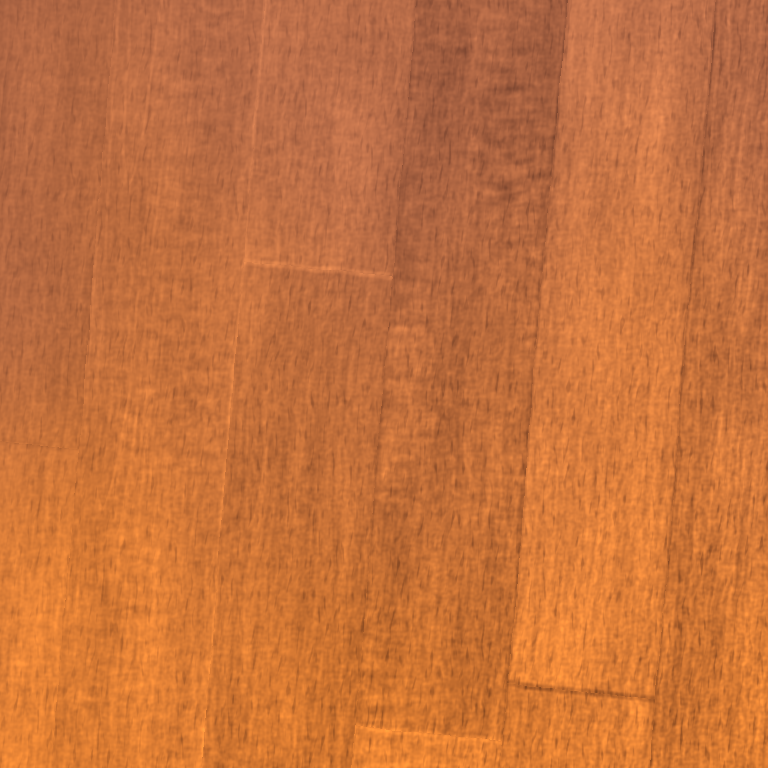
A WebGL 2 fragment shader for this texture:

```glsl
#version 300 es
precision highp float;
// Warm wooden floor: slightly leaning planks with faint joints, fine grain and saw ripples.

#define PLANK_WIDTH 0.195
#define FIRST_SEAM 0.262
#define LEAN 0.085
#define SEAM_WIDTH 0.0022
#define JOINT_WIDTH 0.004
#define GRAIN_STRENGTH 0.16
#define FIBRE_STRENGTH 0.17
#define PORE_STRENGTH 0.13
#define RIPPLE_STRENGTH 0.20
#define FIGURE_STRENGTH 0.09
#define AMBER vec3(0.86, 0.485, 0.195)
#define ROSE_BROWN vec3(0.70, 0.41, 0.275)

uniform vec2 u_resolution;
out vec4 fragColor;

// Per-plank values, from left to right
const float JOINT_Y[6] = float[](0.425, -1.0, 0.65, 0.045, 0.10, -1.0);
const float JOINT_SHADE[6] = float[](-0.03, 0.0, 0.13, 0.09, -0.22, 0.0);
const float SEAM_SHADE[6] = float[](0.0, -0.02, 0.09, -0.07, -0.12, -0.15);
const float TONE_ABOVE[6] = float[](-0.04, 0.0, 0.03, -0.05, 0.07, -0.01);
const float TONE_BELOW[6] = float[](0.05, 0.0, -0.04, 0.05, 0.03, 0.0);
const float RIPPLE[6] = float[](0.35, 0.6, 0.4, 1.0, 0.25, 0.4);
const float FIGURE[6] = float[](0.4, 1.0, 0.5, 0.15, 0.1, 0.9);

vec2 hashGradient(vec2 cell) {
    vec3 h = fract(cell.xyx * vec3(0.1031, 0.1030, 0.0973));
    h += dot(h, h.yzx + 33.33);
    return fract((h.xx + h.yz) * h.zy) * 2.0 - 1.0;
}

float gradientNoise(vec2 p) {
    vec2 i = floor(p), f = p - i;
    vec2 w = f * f * f * (f * (f * 6.0 - 15.0) + 10.0);
    vec2 e = vec2(0.0, 1.0);
    float low = mix(dot(hashGradient(i), f),
                    dot(hashGradient(i + e.yx), f - e.yx), w.x);
    float high = mix(dot(hashGradient(i + e.xy), f - e.xy),
                     dot(hashGradient(i + e.yy), f - e.yy), w.x);
    return mix(low, high, w.y);
}

float softLine(float d, float halfWidth, float pixel) {
    float soft = max(pixel, 0.6 * halfWidth);
    return 1.0 - smoothstep(halfWidth - soft, halfWidth + soft, abs(d));
}

// Long streaks along the board, in two sizes
float grain(vec2 g) {
    return 0.5 * gradientNoise(g * vec2(45.0, 3.0))
         + 0.8 * gradientNoise(g * vec2(115.0, 9.0) + 3.9);
}

// Fine broken fibres, crossed by short flecks
float fibres(vec2 g) {
    return 0.8 * gradientNoise(g * vec2(190.0, 60.0) + 7.3)
         + 0.5 * gradientNoise(g * vec2(90.0, 170.0) + 19.1)
         + 0.5 * gradientNoise(g * vec2(230.0, 190.0) + 43.7);
}

// Short thin dark pores
float pores(vec2 g) {
    float n = gradientNoise(g * vec2(210.0, 48.0) + 31.7);
    return smoothstep(0.1, 0.5, n);
}

// Wavy marks across the board, fading in and out
float ripples(vec2 g) {
    float wave = 0.012 * gradientNoise(g * vec2(14.0, 7.0));
    float y = g.y + wave;
    float n = gradientNoise(vec2(g.x * 24.0, y * 70.0))
            + 0.6 * gradientNoise(vec2(g.x * 50.0, y * 120.0) + 5.5);
    float patchy = smoothstep(-0.25, 0.3, gradientNoise(g * vec2(9.0, 3.0) + 4.1));
    return n * mix(0.35, 1.0, patchy);
}

// Pale nested arches, as in flat-sawn wood
float figure(vec2 g, float across) {
    float off = across - 0.2;
    float warp = 0.4 * gradientNoise(g * vec2(14.0, 5.0));
    float rings = g.y * 2.2 - off * off * 50.0 + warp;
    float d = abs(fract(rings + 0.85) - 0.5);
    float slope = 2.2 + 510.0 * abs(off);
    float width = max(0.0032 * slope, 0.02);
    float broken = 0.7 + 0.9 * gradientNoise(g * vec2(30.0, 14.0) + 9.0);
    return (1.0 - smoothstep(0.1 * width, width, d)) * broken
         * exp(-off * off * 9.0) * smoothstep(0.02, 0.25, g.y);
}

void main() {
    vec2 uv = gl_FragCoord.xy / u_resolution;
    float pixel = 1.0 / min(u_resolution.x, u_resolution.y);

    // Plank layout
    float wobble = 0.006 * gradientNoise(uv * vec2(2.0, 3.0) + 2.0)
                 + 0.0025 * gradientNoise(uv * vec2(6.0, 22.0));
    float s = (uv.x - FIRST_SEAM - LEAN * uv.y + wobble) / PLANK_WIDTH;
    float across = fract(s);
    int plank = clamp(int(floor(s)) + 2, 0, 5);
    int seam = clamp(int(floor(s + 0.5)) + 2, 0, 5);
    float jointDist = uv.y - JOINT_Y[plank] + 0.1 * (across - 0.5) * PLANK_WIDTH
                    + 0.003 * gradientNoise(uv * 28.0);
    float above = smoothstep(-0.003, 0.003, jointDist);

    // Board-local coordinates, shifted so that neighbours differ
    float bend = 0.008 * gradientNoise(uv * vec2(8.0, 5.0) + float(plank));
    vec2 g = vec2(across * PLANK_WIDTH + bend + float(plank) * 3.17,
                  uv.y + step(0.0, jointDist) * 5.0);

    // Light falls from rosy at the top to amber at the bottom
    float height = uv.y + 0.30 * gradientNoise(uv * vec2(3.0, 2.5) + 8.0);
    vec3 color = mix(AMBER, ROSE_BROWN, smoothstep(-0.1, 1.0, height));

    // Wood shading, rougher toward the lower right
    float shade = 1.01 + mix(TONE_BELOW[plank], TONE_ABOVE[plank], above);
    float contrast = mix(1.2, 0.75, uv.y) * mix(0.75, 1.25, uv.x);
    shade += contrast * GRAIN_STRENGTH * grain(g);
    shade += contrast * FIBRE_STRENGTH * fibres(g);
    shade -= contrast * PORE_STRENGTH * pores(g);
    shade += RIPPLE_STRENGTH * RIPPLE[plank] * ripples(g);
    shade += FIGURE_STRENGTH * FIGURE[plank] * figure(vec2(g.x, uv.y), across);
    shade += 0.12 * gradientNoise(g * vec2(12.0, 4.0) + 15.0);

    // Worn, broken seams and end joints
    float seamDist = (s - floor(s + 0.5)) * PLANK_WIDTH;
    float wear = 0.6 + 1.1 * gradientNoise(vec2(float(seam) * 5.3, uv.y * 24.0));
    shade += SEAM_SHADE[seam] * max(wear, 0.0) * softLine(seamDist, SEAM_WIDTH, pixel);
    shade += 0.4 * SEAM_SHADE[seam] * exp(-abs(seamDist) * 90.0);
    float jointWear = 0.8 + 0.8 * gradientNoise(uv * vec2(35.0, 9.0));
    shade += JOINT_SHADE[plank] * jointWear * softLine(jointDist, JOINT_WIDTH, pixel);

    // Dark grain turns slightly redder, pale grain yellower
    color *= shade * vec3(1.0, 1.0 + 0.12 * (shade - 1.0), 1.0);
    fragColor = vec4(clamp(color, 0.0, 1.0), 1.0);
}
```
